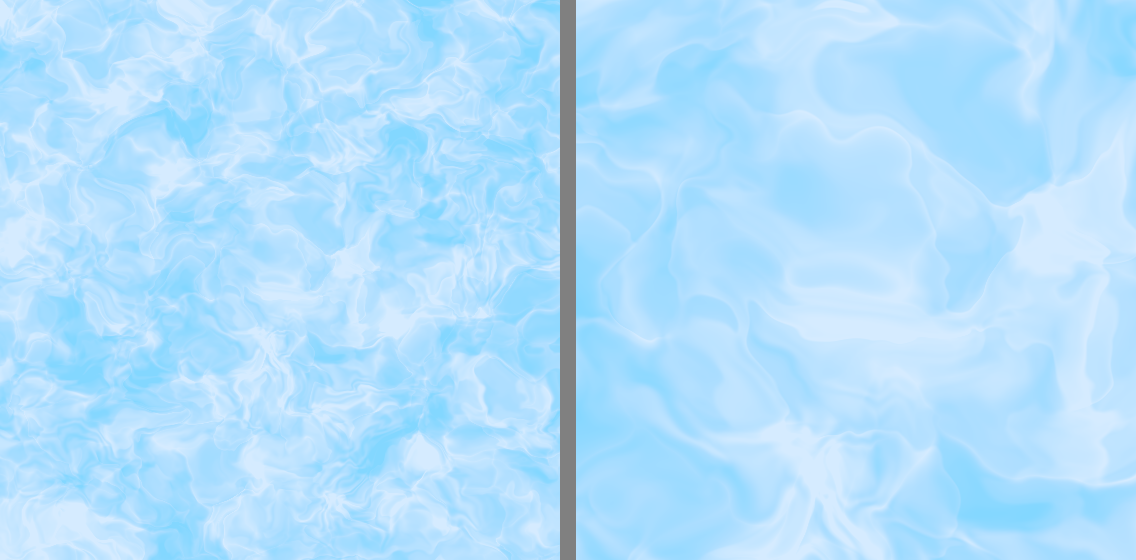
Left: the whole. Right: its middle third, enlarged.
Reproduce this texture procedurally as a Shadertoy shader.

```glsl
// Pale blue pool water with crisp light patches and a web of caustic veins.
// Domain-warped value noise gives the patches and one-sided light folds;
// two warped Voronoi layers give the veins, and a tone ramp colours it all.

const vec3 DEEP_BLUE = vec3(0.515, 0.842, 1.0);
const vec3 MID_BLUE  = vec3(0.680, 0.870, 1.0);
const vec3 PALE_BLUE = vec3(0.835, 0.922, 1.0);

const vec2  WATER_SCALE     = vec2(10.4, 11.8); // noise units across the canvas
const float BROAD_WARP      = 1.1;
const float FINE_WARP       = 0.5;
const float BASE_TONE       = -0.13;
const float POOL_STRENGTH   = 0.38;
const float PATCH_STRENGTH  = 0.28;
const float FLECK_STRENGTH  = 0.15;
const float CELL_STRENGTH   = 0.22;
const float VEIN_STRENGTH   = 0.33;
const float FOLD_STRENGTH   = 0.34;
const float RIPPLE_STRENGTH = 0.12;
const float STREAK_STRENGTH = 0.50;

float hash(vec2 p) {
    return fract(sin(dot(p, vec2(127.1, 311.7))) * 43758.5453);
}

vec2 hash2(vec2 p) {
    return vec2(hash(p), hash(p + vec2(37.2, 17.9)));
}

float noise(vec2 p) {
    vec2 i = floor(p), f = fract(p);
    f = f * f * f * (f * (f * 6.0 - 15.0) + 10.0);
    float low  = mix(hash(i), hash(i + vec2(1, 0)), f.x);
    float high = mix(hash(i + vec2(0, 1)), hash(i + vec2(1, 1)), f.x);
    return mix(low, high, f.y);
}

// Three rotated octaves, centred on 0.5
float fbm(vec2 p) {
    const mat2 TURN = mat2(1.6, 1.2, -1.2, 1.6);
    float sum = 0.0, amp = 0.57;
    for (int k = 0; k < 3; k++) {
        sum += amp * noise(p);
        p = TURN * p + 11.3;
        amp *= 0.5;
    }
    return sum;
}

vec2 warp(vec2 p) {
    return vec2(fbm(p + 3.7), fbm(p + vec2(41.3, 28.1))) - 0.5;
}

// x: gap between the two nearest sites (0 on an edge), y: random cell tone
vec2 voronoi(vec2 p) {
    vec2 cell = floor(p);
    float nearest = 9.0, second = 9.0, tone = 0.0;
    for (int y = -1; y <= 1; y++)
    for (int x = -1; x <= 1; x++) {
        vec2 id = cell + vec2(x, y);
        float d = length(id + hash2(id) - p);
        if (d < nearest) {
            second = nearest;
            nearest = d;
            tone = hash(id + 5.5);
        } else {
            second = min(second, d);
        }
    }
    return vec2(second - nearest, tone);
}

// Light that starts at a crisp contour and fades away on one side
float fold(vec2 p, float level) {
    float d = fbm(p) - level;
    return smoothstep(-0.016, 0.016, d) * exp(-max(d, 0.0) * 16.0);
}

void mainImage(out vec4 fragColor, in vec2 fragCoord) {
    vec2 uv = fragCoord / iResolution.y;

    // Refracted coordinates
    vec2 p = uv * WATER_SCALE + 2.0;
    p += BROAD_WARP * warp(p * 0.8);
    p += FINE_WARP * warp(p * 1.9 + 9.0);

    // Broad pools of shade, crisper patches of light and small flecks
    float pools = smoothstep(0.27, 0.73, fbm(p * 0.5 + 17.0));
    float patches = smoothstep(0.42, 0.56, fbm(p * 0.95 + 53.0));
    float flecks = smoothstep(0.45, 0.57, fbm(p * 2.0 + 19.0));

    // Caustic web: broad cells with a finer net over them
    vec2 broad = voronoi(p * 0.75);
    vec2 fine  = voronoi(p * 1.4 + 23.0);
    float veins = exp(-broad.x * 10.0) * smoothstep(0.2, 0.55, noise(p * 0.9 + 61.0));
    veins += 0.7 * exp(-fine.x * 9.0) * smoothstep(0.3, 0.7, noise(p * 0.7 + 83.0));
    float cells = mix(0.5, broad.y, smoothstep(0.0, 0.12, broad.x));

    // Folded sheets of light, flowing ripples and thin streaks
    float folds = fold(p * 0.75 + 31.0, 0.5) + 0.8 * fold(p * 1.3 + 47.0, 0.53);
    float ripples = sin(fbm(p * 0.8 + 71.0) * 58.0)
                  * smoothstep(0.35, 0.7, noise(p * 0.6 + 97.0));
    float streaks = fbm(p * 2.7 + 29.0) - 0.5;

    float tone = BASE_TONE
               + POOL_STRENGTH * pools
               + PATCH_STRENGTH * patches
               + FLECK_STRENGTH * flecks
               + CELL_STRENGTH * cells
               + VEIN_STRENGTH * veins
               + FOLD_STRENGTH * folds
               + RIPPLE_STRENGTH * ripples
               + STREAK_STRENGTH * streaks;
    tone = clamp(tone, 0.0, 1.0);

    // Tone ramp
    vec3 color = mix(DEEP_BLUE, MID_BLUE, min(tone * 2.0, 1.0));
    color = mix(color, PALE_BLUE, max(tone * 2.0 - 1.0, 0.0));
    fragColor = vec4(color, 1.0);
}
```
